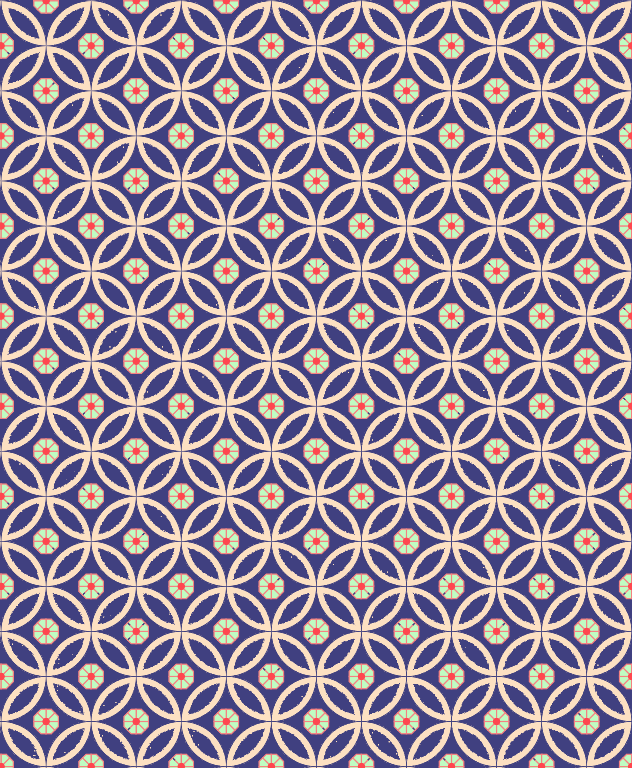
Reproduce this pattern procedurally as a Shadertoy shader.

```glsl
// Interlaced cream rings on navy, with an eight-spoked octagonal flower in each ring.

const float ROWS       = 8.525;               // repeats over the canvas height
const vec2  OFFSET     = vec2(0.012, 0.016);  // lattice origin, in repeats
const float RADIUS     = 0.501;               // outer ring radius, in repeats
const float BAND       = 0.071;               // ring width
const float OUTLINE    = 0.010;               // width of the dark line around a ring
const float FLOWER     = 0.143;               // octagon half height
const float RIM        = 0.014;               // octagon border width
const float SPOKE      = 0.0075;              // spoke half width
const float HEART      = 0.041;               // flower centre radius
const float GRAIN      = 60.0;                // wear grains per repeat
const float ROUGHNESS  = 0.012;               // edge wear depth
const float SPECK_RATE = 0.012;               // share of specked grains by the rings
const float NICK_RATE  = 0.2;                 // share of diagonal spokes with a dark nick
const float SHARPNESS  = 1.3;                 // edge contrast

const vec3 NAVY   = vec3(0.25, 0.25, 0.50);
const vec3 CREAM  = vec3(0.99, 0.88, 0.76);
const vec3 MINT   = vec3(0.75, 0.99, 0.76);
const vec3 SALMON = vec3(0.96, 0.51, 0.51);
const vec3 RED    = vec3(1.00, 0.28, 0.31);

const float EIGHTH = 0.78539816;              // 45 degrees

float hash(vec2 p) {
    return fract(sin(dot(p, vec2(127.1, 311.7))) * 43758.5453);
}

// Coverage of the inside of a signed distance
float fill(float d, float px) {
    return clamp(0.5 - SHARPNESS * d / px, 0.0, 1.0);
}

// Rotates p by a
vec2 turn(vec2 p, float a) {
    float c = cos(a), s = sin(a);
    return vec2(c * p.x - s * p.y, s * p.x + c * p.y);
}

// Flower around the origin; id varies its nicks
vec3 drawFlower(vec3 color, vec2 p, vec2 id, float px) {
    float sector = floor(atan(p.y, p.x) / EIGHTH + 0.5);
    vec2 q = turn(p, -sector * EIGHTH);       // x runs along the nearest spoke
    float spokeIndex = mod(sector, 8.0);
    float octagon = q.x - FLOWER;
    float spoke = abs(q.y) - SPOKE;

    color = mix(color, SALMON, fill(octagon, px));
    color = mix(color, MINT, fill(octagon + RIM, px));
    color = mix(color, SALMON, fill(max(spoke, octagon), px));

    // Dark nicks near the outer end of some diagonal spokes
    float diagonal = mod(spokeIndex, 2.0);
    float nicked = diagonal * step(hash(id * 3.7 + spokeIndex), NICK_RATE);
    float nick = max(spoke, abs(q.x - 0.8 * FLOWER) - 0.014);
    color = mix(color, NAVY, nicked * fill(nick, px));

    return mix(color, RED, fill(length(p) - HEART, px));
}

void mainImage(out vec4 fragColor, in vec2 fragCoord) {
    float px = ROWS / iResolution.y;
    vec2 p = fragCoord * px - OFFSET;
    vec2 grain = floor(p * GRAIN);
    float wear = (hash(grain) - 0.5) * ROUGHNESS;

    // Two square lattices of rings, offset by half a repeat
    float band = 0.0, outline = 0.0, speckZone = 0.0;
    for (int i = 0; i < 2; i++) {
        vec2 q = p + 0.5 * float(i);
        // Distance to the nearest centre; rings of one lattice only just touch
        float r = length(q - floor(q + 0.5));
        float inner = RADIUS - BAND;
        float ring = max(r - RADIUS + wear, inner - r + wear);
        float line = abs(r - RADIUS) - 0.5 * OUTLINE;
        band = max(band, fill(ring, px));
        outline = max(outline, fill(line, px));
        speckZone = max(speckZone, fill(abs(r - inner + 0.025) - 0.017, px));
    }
    vec3 color = mix(NAVY, CREAM, band * (1.0 - outline));

    // Stray light grains along the inner edges
    float speck = step(1.0 - SPECK_RATE, hash(grain + 19.3));
    vec2 grainPos = fract(p * GRAIN) - 0.5;
    speck *= fill((length(grainPos) - 0.5) / GRAIN, px);
    color = mix(color, CREAM, speck * speckZone * (1.0 - outline));

    // One flower at each ring centre
    for (int i = 0; i < 2; i++) {
        vec2 q = p + 0.5 * float(i);
        vec2 id = floor(q + 0.5);
        color = drawFlower(color, q - id, id + 31.0 * float(i), px);
    }

    fragColor = vec4(color, 1.0);
}
```
